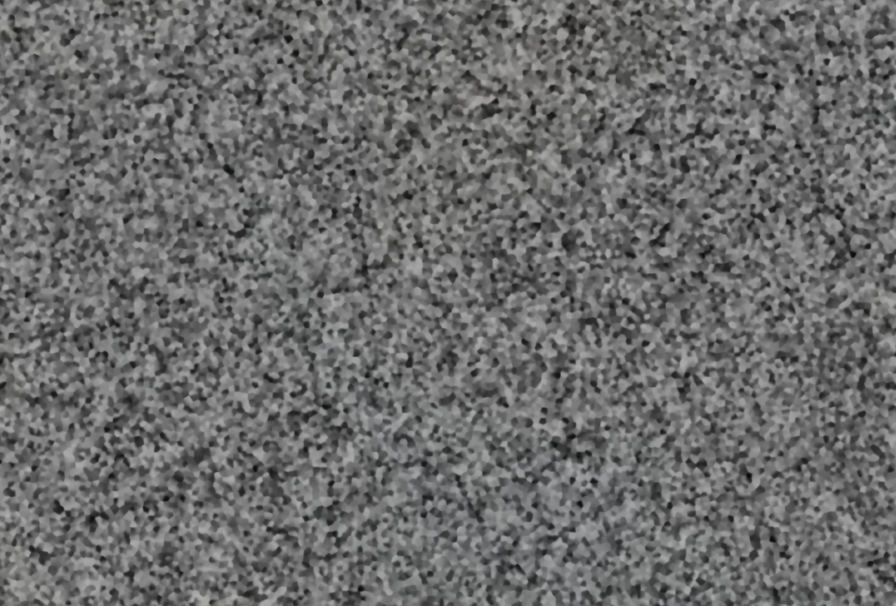
This texture is drawn by a WebGL 1 fragment shader. Its source:

```glsl
precision highp float;
// Fine grey granite: small soft light and dark grains without direction.
// Each grain is a jittered cell point with a random tone; tones are blended by
// distance, then layered sines add faint clouds of brightness and contrast.

uniform vec2 u_resolution;

#define GRAINS_PER_HEIGHT 122.0
#define GRAIN_SHARPNESS 4.2
#define TONE_SKEW 0.6
#define DARK_TONE 0.065
#define LIGHT_TONE 0.64
#define CLUMP_SCALE 0.37
#define CLUMP_AMOUNT 0.22
#define CLOUD_AMOUNT 0.014
#define CONTRAST_DRIFT 0.07
#define COOL_TINT vec3(-0.004, 0.0, 0.005)

// Three random values per cell: two for its position, one for its tone.
vec3 hash3(vec2 cell) {
    vec3 p = fract(cell.xyx * vec3(0.1031, 0.1030, 0.0973));
    p += dot(p, p.yxz + 33.33);
    return fract((p.xxy + p.yzz) * p.zyx);
}

// Smooth cellular noise: distance-weighted mean of the nearby grain tones.
float grains(vec2 p) {
    vec2 cell = floor(p);
    vec2 local = p - cell;
    float toneSum = 0.0;
    float weightSum = 0.0;
    for (int y = -1; y <= 1; y++) {
        for (int x = -1; x <= 1; x++) {
            vec2 offset = vec2(float(x), float(y));
            vec3 rnd = hash3(cell + offset + 57.0);
            vec2 toGrain = offset + rnd.xy - local;
            float weight = exp(-GRAIN_SHARPNESS * dot(toGrain, toGrain));
            toneSum += weight * pow(rnd.z, TONE_SKEW);
            weightSum += weight;
        }
    }
    return toneSum / weightSum;
}

// Broad irregular clouds from layered, bent sines, about -1 to 1.
float clouds(vec2 p) {
    float sum = 0.0;
    float amplitude = 0.5;
    for (int i = 0; i < 4; i++) {
        p += 0.6 * sin(p.yx * 1.3 + float(i));
        sum += amplitude * sin(p.x) * sin(p.y + 1.7);
        p = mat2(0.8, 0.6, -0.6, 0.8) * p * 1.9;
        amplitude *= 0.65;
    }
    return sum;
}

void main() {
    vec2 uv = gl_FragCoord.xy / u_resolution.y;
    float meanTone = 1.0 / (1.0 + TONE_SKEW);

    // Fine grains, gathered into clumps by a coarser layer.
    vec2 grainPos = uv * GRAINS_PER_HEIGHT;
    float fine = grains(grainPos) - meanTone;
    float clump = grains(grainPos * CLUMP_SCALE + 211.0) - meanTone;
    float grain = fine + CLUMP_AMOUNT * clump;

    // Slow drift of contrast and brightness over the slab.
    float contrast = 1.0 + CONTRAST_DRIFT * clouds(uv * 3.0 + 4.0);
    float tone = mix(DARK_TONE, LIGHT_TONE, meanTone + grain * contrast);
    tone += CLOUD_AMOUNT * clouds(uv * 6.0);

    // Nearly neutral grey with faint cool patches.
    vec3 color = vec3(tone) + COOL_TINT * clouds(uv * 2.5 + 9.0);
    gl_FragColor = vec4(clamp(color, 0.0, 1.0), 1.0);
}
```
